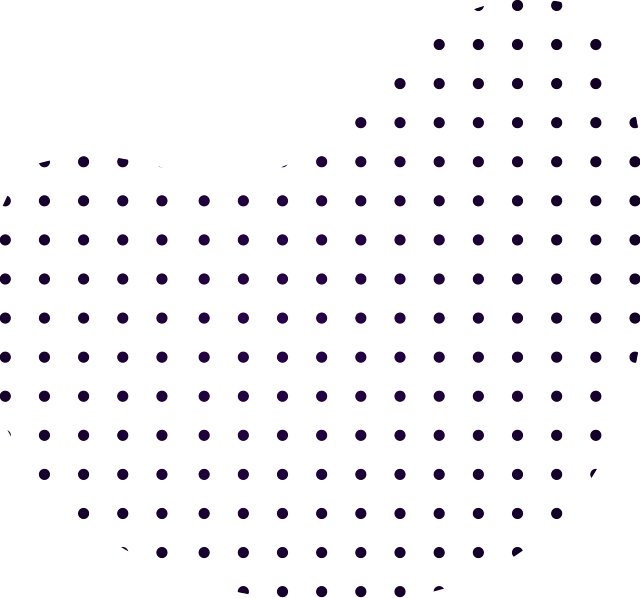
A Shadertoy shader for this pattern:

```glsl
#define PITCH vec2(0.0655, 0.06535)
#define FIRST_DOT vec2(0.0088, 0.9909)
#define DOT_RADIUS 0.0093
#define SEAM_X 0.305
#define SEAM_GAP 0.0051
#define GLOW_CENTER vec2(0.49, 0.48)
#define GLOW_RADIUS 0.62
#define INNER_COLOR vec3(0.155, 0.005, 0.285)
#define OUTER_COLOR vec3(0.065, 0.0, 0.14)

// Signed distance to the nearest dot; columns right of the seam are shifted
float dotGrid(vec2 p) {
    p.x -= step(SEAM_X, p.x) * SEAM_GAP;
    vec2 cell = (p - FIRST_DOT) / PITCH;
    return length((fract(cell + 0.5) - 0.5) * PITCH) - DOT_RADIUS;
}

float parabola(float x, vec2 apex, float bend) {
    float dx = x - apex.x;
    return apex.y + bend * dx * dx;
}

// Upper outline: low hump, shallow valley, tall hump
float topEdge(float x) {
    if (x < 0.265) return parabola(x, vec2(0.152, 0.7392), -1.62);
    if (x < 0.523) return parabola(x, vec2(0.3696, 0.7001), 2.008);
    return parabola(x, vec2(0.887, 1.0018), -1.936);
}

// Positive inside a superellipse, roughly in canvas units
float superellipse(vec2 p, vec2 radii, float power) {
    vec2 q = pow(abs(p) / radii, vec2(power));
    return (1.0 - q.x - q.y) * 0.25;
}

// Positive inside the blob: round left side, squarer right side, cut by the top edge
float blob(vec2 p) {
    float middle = 0.5356;
    vec2 leftP = p - vec2(middle, 0.470);
    vec2 rightP = p - vec2(middle, 0.5983);
    float leftHeight = leftP.y > 0.0 ? 0.509 : 0.4742;
    float body = p.x < middle
        ? superellipse(leftP, vec2(0.5704, leftHeight), 2.0)
        : superellipse(rightP, vec2(0.5448, 0.6074), 2.42);
    return min(body, topEdge(p.x) - p.y);
}

void mainImage(out vec4 fragColor, in vec2 fragCoord) {
    vec2 p = fragCoord / iResolution.y;
    float soft = 0.6 / iResolution.y;

    // Dots clipped by the blob
    float ink = smoothstep(soft, -soft, dotGrid(p));
    ink *= smoothstep(-soft, soft, blob(p));

    // Purple fading outwards to near black
    float fade = clamp(length(p - GLOW_CENTER) / GLOW_RADIUS, 0.0, 1.0);
    vec3 dotColor = mix(INNER_COLOR, OUTER_COLOR, fade);

    fragColor = vec4(mix(vec3(1.0), dotColor, ink), 1.0);
}
```
